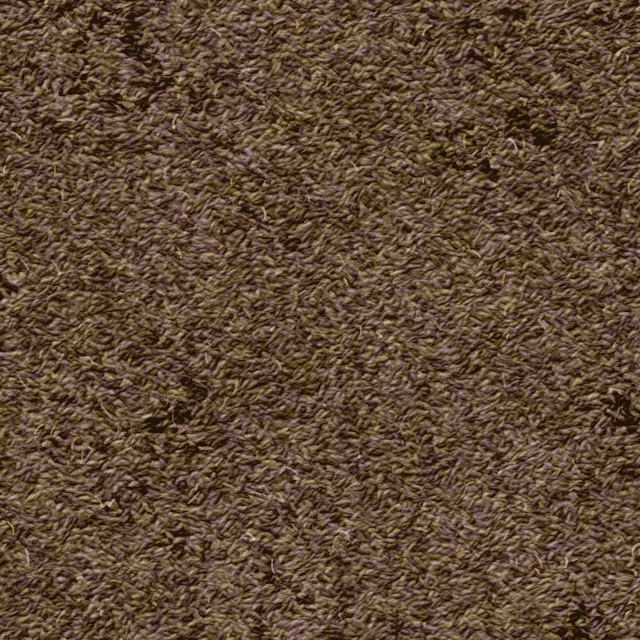
Write a WebGL 2 fragment shader that draws this texture.

```glsl
#version 300 es
precision highp float;
// Fine brown peat soil: small lit crumbs, dark pits and scattered pale fibres.

uniform vec2 u_resolution;
out vec4 fragColor;

// Sizes, as cells per canvas height
const float CRUMB_CELLS = 112.0;
const float DUST_CELLS = 205.0;
const float PIT_CELLS = 34.0;
const float PATCH_CELLS = 7.0;
const float FIBRE_CELLS = 38.0;

// Crumb shape and light
const float CRUMB_STRETCH = 1.5;
const float CRUMB_SHARPNESS = 9.0;
const float CRUMB_TURN = 2.2;
const vec2 LIGHT_STEP = vec2(-0.16, 0.30);

// Contrast of each part
const float CRUMB_TONE = 0.28;
const float CRUMB_RELIEF = 0.46;
const float DUST_TONE = 0.12;
const float DUST_RELIEF = 0.24;
const float CREVICE_DEPTH = 0.22;
const float PIT_DEPTH = 0.17;
const float PATCH_TONE = 0.05;
const float HUE_SPREAD = 1.0;

// Colours
const vec3 SOIL = vec3(0.405, 0.313, 0.236);
const vec3 DARKEST = vec3(0.115, 0.075, 0.035);
const vec3 OCHRE_SHIFT = vec3(0.02, 0.045, -0.07);
const vec3 STRAW = vec3(0.70, 0.59, 0.41);
const vec3 CHALK = vec3(0.74, 0.67, 0.60);
const float FIBRE_SHARE = 0.27;

vec3 hash3(vec2 p) {
  vec3 q = fract(p.xyx * vec3(0.1031, 0.1030, 0.0973));
  q += dot(q, q.yxz + 33.33);
  return fract((q.xxy + q.yzz) * q.zyx);
}

mat2 rotation(float angle) {
  float c = cos(angle), s = sin(angle);
  return mat2(c, -s, s, c);
}

// Smooth cellular noise of stretched crumbs: x height, y tone, z hue
vec3 crumbs(vec2 p) {
  vec2 cell = floor(p);
  vec2 sum = vec2(0.0);
  float total = 1e-6;
  for (int j = -1; j <= 1; j++) {
    for (int i = -1; i <= 1; i++) {
      vec2 id = cell + vec2(i, j);
      vec3 place = hash3(id + 17.0);
      vec3 look = hash3(id + 91.0);
      vec2 d = rotation((place.z - 0.5) * CRUMB_TURN) * (p - id - place.xy);
      d *= vec2(1.0 / CRUMB_STRETCH, CRUMB_STRETCH);
      float weight = exp(-CRUMB_SHARPNESS * dot(d, d)) * mix(0.4, 1.6, look.z);
      sum += weight * (look.xy - 0.5);
      total += weight;
    }
  }
  return vec3(log(total + 0.02) / CRUMB_SHARPNESS, sum / total);
}

// Light gained by a slope that faces the light
float relief(vec2 p, float height) {
  return clamp(height - crumbs(p + LIGHT_STEP).x, -0.4, 0.4);
}

// Short bent strands: x coverage, y random shade
vec2 fibres(vec2 p) {
  vec2 cell = floor(p);
  vec2 best = vec2(0.0);
  float edge = FIBRE_CELLS / u_resolution.y;
  for (int j = -1; j <= 1; j++) {
    for (int i = -1; i <= 1; i++) {
      vec2 id = cell + vec2(i, j);
      vec3 place = hash3(id + 211.0);
      vec3 look = hash3(id + 307.0);
      vec2 d = rotation((place.z - 0.5) * 3.1416) * (p - id - place.xy);
      float halfLength = mix(0.08, 0.42, look.y * look.y);
      d.y += (look.z - 0.5) * 1.8 * d.x * d.x;
      d.x -= clamp(d.x, -halfLength, halfLength);
      float cover = 1.0 - smoothstep(0.02, 0.05 + edge, length(d));
      cover *= step(look.x, FIBRE_SHARE) * mix(0.35, 0.95, look.z);
      if (cover > best.x) best = vec2(cover, fract(look.y * 7.0));
    }
  }
  return best;
}

void main() {
  vec2 uv = gl_FragCoord.xy / u_resolution.y;

  // Layered sines keep the crumbs off a regular grid
  vec2 p = uv + 0.003 * sin(uv.yx * vec2(61.0, 47.0) + 2.0 * sin(uv * 29.0));
  vec3 crumb = crumbs(p * CRUMB_CELLS);
  vec3 dust = crumbs(p * DUST_CELLS + 40.0);
  vec3 patches = crumbs(p * PATCH_CELLS + 5.0);
  vec3 pits = crumbs(p * PIT_CELLS + 70.0);

  // Crumb tones, lit slopes and dark gaps
  float tone = CRUMB_TONE * crumb.y + DUST_TONE * dust.y + PATCH_TONE * patches.z;
  tone += CRUMB_RELIEF * relief(p * CRUMB_CELLS, crumb.x);
  tone += DUST_RELIEF * relief(p * DUST_CELLS + 40.0, dust.x);
  tone += CREVICE_DEPTH * (crumb.x + 0.08);

  // Ragged pits gather in broad patches
  float pit = smoothstep(0.12, 0.40, pits.y - 0.35 * crumb.y);
  tone -= PIT_DEPTH * pit * smoothstep(-0.15, 0.25, patches.y);

  vec3 colour = SOIL + tone;
  colour += OCHRE_SHIFT * HUE_SPREAD * (crumb.z + 0.4 * pits.z);

  // Pale fibres share a little of the crumb shading
  vec2 fibre = fibres(p * FIBRE_CELLS);
  vec3 fibreColour = mix(STRAW, CHALK, smoothstep(0.6, 0.8, fibre.y)) + 0.4 * tone;
  colour = mix(colour, fibreColour, fibre.x);

  fragColor = vec4(clamp(max(colour, DARKEST), 0.0, 1.0), 1.0);
}
```
